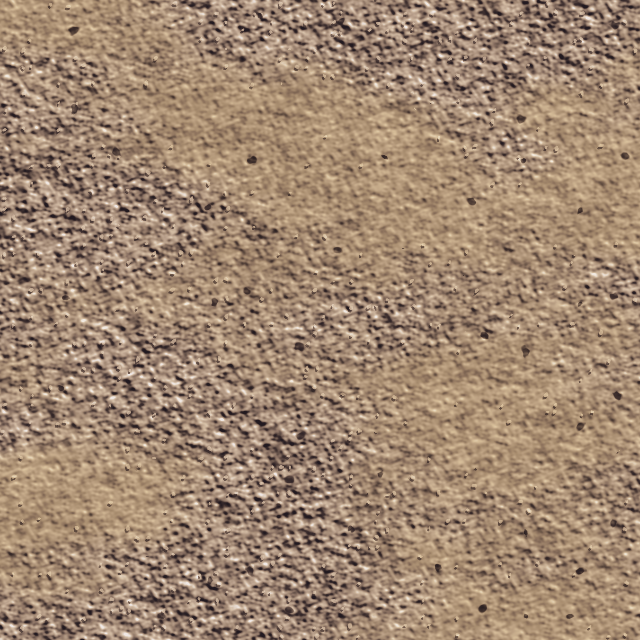
Give the GLSL for this texture, as a WebGL 1 fragment shader.

```glsl
precision highp float;

// Dry gravelly sand: two octaves of noise are lit as relief to form grains,
// stretched noise sets coarse and smooth bands, and sparse specks add stones.
// The resulting tone, in standard deviations, indexes a ramp of earth colours.

uniform vec2 u_resolution;

#define GRAIN_FREQ 122.0
#define FINE_FREQ 205.0
#define BAND_FREQ vec2(3.0, 6.5)
#define STREAK_FREQ vec2(22.0, 52.0)
#define SMOOTH_CONTRAST 0.62
#define COARSE_CONTRAST 1.28
#define LIGHT_DIR vec2(0.45, 0.89)
#define STONE_FREQ 14.0
#define STONE_SHARE 0.2
#define PEBBLE_FREQ 72.0
#define PEBBLE_SHARE 0.13

float hash(vec2 p) {
  vec3 q = fract(p.xyx * 0.1031);
  q += dot(q, q.yzx + 33.33);
  return fract((q.x + q.y) * q.z);
}

float noise(vec2 p) {
  vec2 i = floor(p);
  vec2 f = fract(p);
  f = f * f * (3.0 - 2.0 * f);
  float low = mix(hash(i), hash(i + vec2(1.0, 0.0)), f.x);
  float high = mix(hash(i + vec2(0.0, 1.0)), hash(i + 1.0), f.x);
  return mix(low, high, f.y);
}

vec2 rotate(vec2 p, float angle) {
  float c = cos(angle);
  float s = sin(angle);
  return vec2(c * p.x - s * p.y, s * p.x + c * p.y);
}

float fbm(vec2 p) {
  float sum = 0.0;
  float weight = 0.5;
  for (int i = 0; i < 4; i++) {
    sum += weight * noise(p);
    p = rotate(p, 0.35) * 2.03 + 17.3;
    weight *= 0.5;
  }
  return sum / 0.9375;
}

// One layer of grains: lit slope plus some height, near unit variance.
float relief(vec2 p, float freq, float angle) {
  vec2 q = rotate(p * vec2(0.9, 1.1), angle) * freq + 40.0;
  vec2 toLight = rotate(LIGHT_DIR, angle) * 0.42;
  float slope = noise(q - toLight) - noise(q + toLight);
  return 3.0 * slope + 2.3 * (noise(q) - 0.5);
}

// Irregular blobs, at most one in each cell of a grid.
float specks(vec2 p, float freq, float share, vec2 radii, float seed) {
  vec2 q = p * freq + seed;
  vec2 cell = floor(q);
  vec2 centre = 0.3 + 0.4 * vec2(hash(cell + 5.1), hash(cell + 9.7));
  float radius = mix(radii.x, radii.y, hash(cell + 2.3));
  vec2 offset = rotate(fract(q) - centre, 6.28 * hash(cell + 7.9));
  float rough = 0.7 + 0.6 * noise(offset / radius * 1.6 + cell * 3.0);
  float dist = length(offset * vec2(0.85, 1.2)) * rough;
  float present = step(hash(cell + 13.7), share);
  return present * (1.0 - smoothstep(radius * 0.55, radius, dist));
}

float ramp(float low, float high, float x) {
  return clamp((x - low) / (high - low), 0.0, 1.0);
}

vec3 earthColour(float z) {
  vec3 c = mix(vec3(0.13, 0.10, 0.12), vec3(0.25, 0.19, 0.18), ramp(-3.0, -2.05, z));
  c = mix(c, vec3(0.42, 0.34, 0.29), ramp(-2.05, -1.34, z));
  c = mix(c, vec3(0.55, 0.45, 0.38), ramp(-1.34, -0.69, z));
  c = mix(c, vec3(0.65, 0.55, 0.45), ramp(-0.69, 0.0, z));
  c = mix(c, vec3(0.73, 0.63, 0.53), ramp(0.0, 0.75, z));
  c = mix(c, vec3(0.83, 0.74, 0.62), ramp(0.75, 1.7, z));
  return mix(c, vec3(0.95, 0.92, 0.87), ramp(1.7, 3.0, z));
}

void main() {
  vec2 p = gl_FragCoord.xy / min(u_resolution.x, u_resolution.y);

  // Wide bands of coarse and smooth ground, with fine level streaks.
  float coarse = smoothstep(0.32, 0.68, fbm(p * BAND_FREQ + 3.7));
  float streak = noise(rotate(p, 0.12) * STREAK_FREQ + 61.0) - 0.5;

  // Grains
  float grains = 0.78 * relief(p, GRAIN_FREQ, 0.4) + 0.6 * relief(p, FINE_FREQ, 1.1);
  float tone = grains * mix(SMOOTH_CONTRAST, COARSE_CONTRAST, coarse);
  tone += 0.22 - 0.4 * coarse + 0.9 * streak;

  // Pale pebbles with shadows, then dark stones
  float share = PEBBLE_SHARE * (0.15 + coarse);
  vec2 shadowShift = LIGHT_DIR * 0.3 / PEBBLE_FREQ;
  vec2 pebbleRadii = vec2(0.16, 0.32);
  float shadow = specks(p + shadowShift, PEBBLE_FREQ, share, pebbleRadii, 20.0);
  float pebble = specks(p, PEBBLE_FREQ, share, pebbleRadii, 20.0);
  float stone = specks(p, STONE_FREQ, STONE_SHARE, vec2(0.06, 0.13), 80.0);
  tone = mix(tone, -2.2, 0.75 * shadow);
  tone = mix(tone, 1.9 + 0.35 * grains, 0.8 * pebble);
  tone = mix(tone, -2.3 + 0.35 * grains, 0.85 * stone);

  // Warm sand on smooth ground, cooler dust on coarse ground
  vec3 tint = mix(vec3(1.01, 1.0, 0.96), vec3(0.99, 0.99, 1.03), coarse);
  gl_FragColor = vec4(earthColour(tone) * tint, 1.0);
}
```
